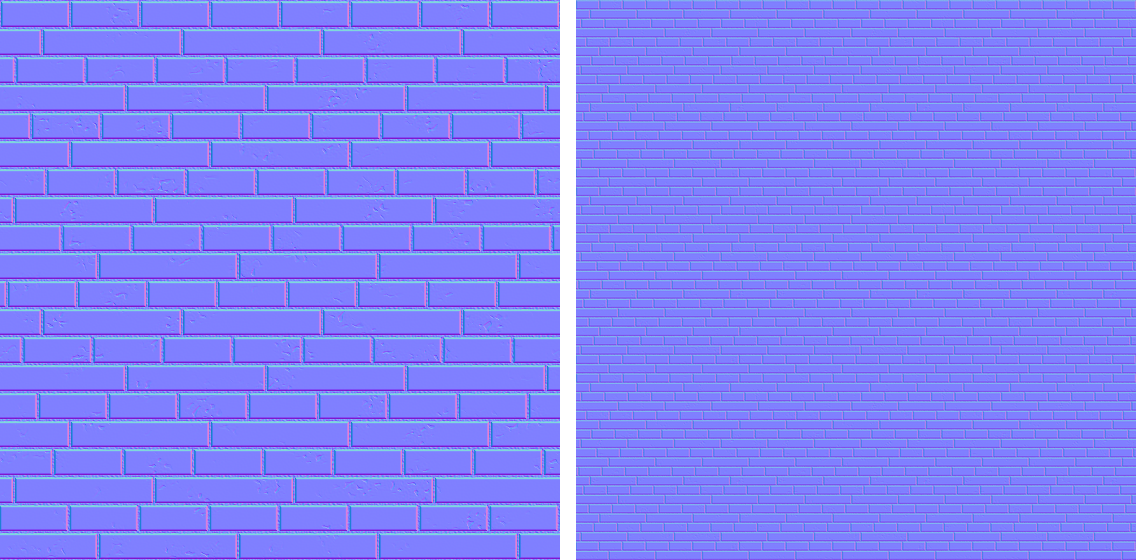
Left, the tile; right, the same tile 3 across and 3 down.
This texture map is drawn by a Shadertoy shader. Its source:

```glsl
// Tiling normal map of thin brick courses, long and short rows alternating, with rounded mortar

vec2 cellGradient(vec2 cell) {
    vec3 q = fract(cell.xyx * vec3(0.1031, 0.1030, 0.0973));
    q += dot(q, q.yzx + 33.33);
    float angle = 6.2832 * fract((q.x + q.y) * q.z);
    return vec2(cos(angle), sin(angle));
}

// Gradient noise that wraps after a whole number of cells
float wrapNoise(vec2 uv, vec2 period) {
    vec2 p = uv * period;
    vec2 i = floor(p), f = p - i;
    vec2 w = f * f * f * (f * (f * 6.0 - 15.0) + 10.0);
    float a = dot(cellGradient(mod(i, period)), f);
    float b = dot(cellGradient(mod(i + vec2(1, 0), period)), f - vec2(1, 0));
    float c = dot(cellGradient(mod(i + vec2(0, 1), period)), f - vec2(0, 1));
    float d = dot(cellGradient(mod(i + vec2(1, 1), period)), f - vec2(1, 1));
    return mix(mix(a, b, w.x), mix(c, d, w.x), w.y);
}

// Signed distance to the brick edge, positive inside; the canvas is 768 units wide
float brickDistance(vec2 uv) {
    float y = (1.0 - uv.y) * 20.0 - 0.01;
    float row = mod(floor(y), 20.0);
    bool isLong = mod(row, 2.0) > 0.5;
    float count = isLong ? 4.0 : 8.0;
    float shift = row * (isLong ? 0.3 : 0.11);
    vec2 cell = fract(vec2(uv.x * count - shift, y));
    vec2 edge = min(cell, 1.0 - cell) * 768.0 / vec2(count, 20.0);
    return min(edge.x - 1.5, edge.y - 1.7);
}

float surfaceHeight(vec2 uv) {
    float d = brickDistance(uv);
    float grain = wrapNoise(uv, vec2(240.0));

    // Rounded brick rim and convex mortar bead
    float rim = clamp(1.0 - d / 2.7, 0.0, 1.0);
    float depth = max(-d, 0.0);
    float height = -2.6 * rim * rim + 0.5 * depth - 0.15 * depth * depth;
    height += 0.9 * grain * smoothstep(0.6, -0.6, d);

    // Shallow pits and scratches gathered in patches on the faces
    float patches = smoothstep(0.08, 0.45, wrapNoise(uv + 0.37, vec2(13.0, 17.0)));
    float warp = wrapNoise(uv, vec2(60.0));
    float pits = wrapNoise(uv + warp * 0.006, vec2(96.0, 128.0));
    float face = smoothstep(1.0, 4.0, d);
    height -= face * patches * 0.55 * smoothstep(0.18, 0.38, pits);
    height += face * (0.02 + 0.1 * patches) * grain;
    return height;
}

void mainImage(out vec4 fragColor, in vec2 fragCoord) {
    vec2 uv = fragCoord / iResolution.xy;

    // Slopes averaged over about one pixel smooth the edges
    float reach = max(0.5, 384.0 / iResolution.y);
    vec2 s = vec2(reach / 768.0, 0.0);
    vec2 slope = vec2(surfaceHeight(uv + s.xy) - surfaceHeight(uv - s.xy),
                      surfaceHeight(uv + s.yx) - surfaceHeight(uv - s.yx)) / (2.0 * reach);
    vec3 normal = normalize(vec3(-slope, 1.0));
    fragColor = vec4(normal * 0.5 + 0.5, 1.0);
}
```
